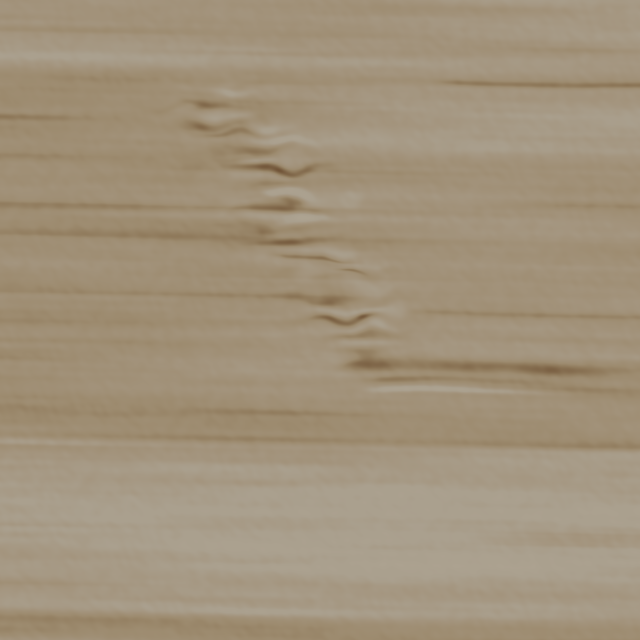
Write a WebGL 1 fragment shader that draws this texture.

```glsl
precision highp float;
// Pale bamboo board: long horizontal grain, glued strips and a ragged diagonal node.
uniform vec2 u_resolution;

// Palette from pale fibre to the burnt marks of the node
const vec3 PALE  = vec3(0.665, 0.625, 0.555);
const vec3 SAND  = vec3(0.640, 0.580, 0.490);
const vec3 TAN   = vec3(0.615, 0.545, 0.435);
const vec3 OCHRE = vec3(0.560, 0.475, 0.355);
const vec3 BURNT = vec3(0.430, 0.315, 0.205);

const float GRAIN_TILT = 0.02;
const float LOWER_SEAM = 0.045;
const float MIDDLE_SEAM = 0.318;
const float UPPER_SEAM = 0.885;
const float STREAK_STRENGTH = 0.75;
const float LINE_STRENGTH = 0.42;
const float MOTTLE_STRENGTH = 0.13;
const vec2 NODE_TOP = vec2(0.33, 0.865);
const vec2 NODE_BOTTOM = vec2(0.57, 0.445);
const int NODE_MARKS = 18;

float hash(vec2 p) {
  vec3 q = fract(vec3(p.xyx) * 0.1031);
  q += dot(q, q.yzx + 33.33);
  return fract((q.x + q.y) * q.z);
}

float noise(vec2 p) {
  vec2 i = floor(p);
  vec2 f = fract(p);
  f = f * f * (3.0 - 2.0 * f);
  return mix(mix(hash(i), hash(i + vec2(1.0, 0.0)), f.x),
             mix(hash(i + vec2(0.0, 1.0)), hash(i + 1.0), f.x), f.y);
}

// Soft short dash lying along the grain
float dash(vec2 p, vec2 centre, vec2 size) {
  vec2 d = (p - centre) / size;
  return exp(-dot(d, d));
}

// Long line along the grain with faded ends
float fibre(vec2 p, float left, float right, float y, float thickness) {
  float d = (p.y - y) / thickness;
  return exp(-d * d) * smoothstep(left, left + 0.06, p.x)
       * (1.0 - smoothstep(right - 0.25, right, p.x));
}

// Base darkness of the glued strips, with dark seams between them
float stripTone(vec2 p) {
  float middle = mix(0.58, 0.43, smoothstep(0.2, 0.75, p.x));
  middle -= 0.25 * smoothstep(0.35, 0.6, p.x) * smoothstep(0.70, 0.84, p.y);
  middle += 0.12 * (1.0 - smoothstep(0.32, 0.48, p.y));
  float tone = mix(0.68, 0.12, smoothstep(-0.012, 0.012, p.y - LOWER_SEAM));
  tone = mix(tone, middle, smoothstep(-0.012, 0.012, p.y - MIDDLE_SEAM));
  tone = mix(tone, 0.30, smoothstep(-0.015, 0.02, p.y - UPPER_SEAM));
  tone += 0.30 * dash(p, vec2(p.x, MIDDLE_SEAM + 0.003), vec2(1.0, 0.007));
  return tone + 0.28 * dash(p, vec2(p.x, UPPER_SEAM), vec2(1.0, 0.012));
}

float grainTone(vec2 p) {
  float broad = noise(p * vec2(1.6, 24.0)) - 0.5;
  float medium = noise(p * vec2(2.6, 58.0) + 17.0) - 0.5;
  float fine = noise(p * vec2(5.0, 115.0) + 41.0) - 0.5;
  float line = pow(noise(p * vec2(2.2, 66.0) + 73.0), 5.0);
  float mottle = noise(mat2(0.8, 0.6, -0.6, 0.8) * p * vec2(75.0, 115.0)) - 0.5;
  return STREAK_STRENGTH * (0.42 * broad + 0.36 * medium + 0.22 * fine)
       + LINE_STRENGTH * (line - 0.16) + MOTTLE_STRENGTH * mottle;
}

// Broken brown and pale flecks scattered down the diagonal
float nodeTone(vec2 p) {
  vec2 warp = vec2(noise(p * vec2(18.0, 50.0)), noise(p * vec2(24.0, 30.0) + 9.0)) - 0.5;
  vec2 q = p + warp * vec2(0.07, 0.022);
  float tone = 0.0;
  for (int i = 0; i < NODE_MARKS; i++) {
    float id = float(i);
    float along = (id + 0.5) / float(NODE_MARKS);
    float spread = mix(0.13, 0.05, along);
    vec2 jitter = vec2(hash(vec2(id, 3.0)), hash(vec2(id, 8.0))) - 0.5;
    vec2 centre = mix(NODE_TOP, NODE_BOTTOM, along) + jitter * vec2(spread, 0.016);
    vec2 size = vec2(mix(0.025, 0.065, hash(vec2(id, 14.0))),
                     mix(0.004, 0.010, hash(vec2(id, 21.0))));
    tone += mix(0.35, 0.95, hash(vec2(id, 27.0))) * dash(q, centre, size);
    vec2 paleCentre = centre + vec2(0.05 * jitter.y + 0.02, 0.013);
    tone -= 0.42 * dash(q, paleCentre, vec2(0.055, 0.008));
  }
  float along = clamp((NODE_TOP.y - p.y) / (NODE_TOP.y - NODE_BOTTOM.y), 0.0, 1.0);
  float axis = mix(NODE_TOP.x, NODE_BOTTOM.x, along);
  float mask = dash(p, vec2(axis, mix(NODE_TOP.y, NODE_BOTTOM.y, along)), vec2(0.09, 0.03));
  return tone + 0.55 * mask * (noise(q * vec2(22.0, 75.0) + 5.0) - 0.5);
}

// Burnt tail leaving the node, and the fibres beside it
float tailTone(vec2 p) {
  vec2 q = p + vec2(0.0, 0.007 * (noise(p * vec2(9.0, 14.0)) - 0.5));
  float broken = 0.65 + 0.6 * noise(p * vec2(14.0, 60.0));
  float tone = 0.85 * broken * fibre(q, 0.51, 1.08, 0.442, 0.011);
  tone += 0.50 * broken * fibre(q, 0.55, 0.98, 0.420, 0.006);
  tone -= 0.60 * fibre(q, 0.55, 0.98, 0.404, 0.005);
  tone += 0.50 * fibre(q, 0.66, 1.30, 0.884, 0.005);
  return tone + 0.32 * fibre(q, 0.62, 1.30, 0.525, 0.005);
}

vec3 woodColour(float tone) {
  float t = tone * 3.0;
  vec3 colour = mix(PALE, SAND, clamp(t, 0.0, 1.0));
  colour = mix(colour, TAN, clamp(t - 1.0, 0.0, 1.0));
  colour = mix(colour, OCHRE, clamp(t - 2.0, 0.0, 1.0));
  colour = mix(colour, BURNT, clamp((t - 3.0) / 1.8, 0.0, 1.0));
  return colour + 0.05 * clamp(-tone, 0.0, 0.5);
}

void main() {
  vec2 uv = gl_FragCoord.xy / u_resolution;
  vec2 grain = uv + vec2(0.0, GRAIN_TILT * uv.x);
  float tone = stripTone(grain) + grainTone(grain) + nodeTone(uv) + tailTone(grain);
  gl_FragColor = vec4(woodColour(tone), 1.0);
}
```
